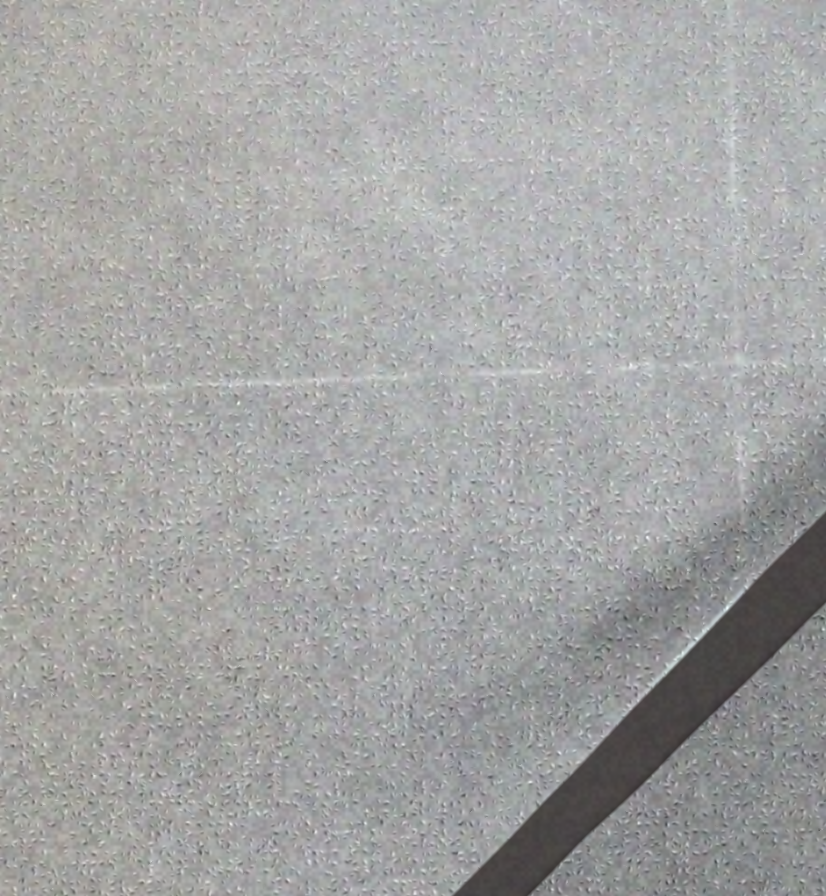
Write a Shadertoy shader that draws this texture.

```glsl
float hash(vec2 p) {
    vec3 q = fract(vec3(p.xyx) * 0.1031);
    q += dot(q, q.yzx + 33.33);
    return fract((q.x + q.y) * q.z);
}

float noise(vec2 p) {
    vec2 i = floor(p), f = fract(p);
    f = f * f * (3.0 - 2.0 * f);
    return mix(mix(hash(i), hash(i + vec2(1, 0)), f.x),
               mix(hash(i + vec2(0, 1)), hash(i + vec2(1, 1)), f.x), f.y);
}

float fbm(vec2 p) {
    float sum = 0.0, amp = 0.5;
    for (int i = 0; i < 4; i++) {
        sum += amp * (noise(p) - 0.5);
        p = mat2(1.6, 1.2, -1.2, 1.6) * p + 17.3;
        amp *= 0.55;
    }
    return sum;
}

// Sparse pits, each with a dark side and a lit side
float pits(vec2 p, float cells, float density) {
    vec2 id = floor(p * cells);
    vec2 jitter = vec2(hash(id + 3.1), hash(id + 41.7)) - 0.5;
    vec2 d = fract(p * cells) - 0.5 - 0.4 * jitter;
    float angle = 0.9 + 2.6 * (hash(id + 77.0) - 0.5);
    d = mat2(cos(angle), -sin(angle), sin(angle), cos(angle)) * d;
    d /= vec2(0.2, 0.27);
    float present = step(hash(id + 9.4), density);
    return present * (d.x - 0.35 + 0.7 * hash(id + 5.5)) * exp(-dot(d, d));
}

// Faint scratched seam, broken along its length
float seam(float dist, float along) {
    float wear = smoothstep(0.25, 0.85, noise(vec2(along * 28.0, 4.0)));
    wear *= 0.5 + 0.8 * noise(vec2(along * 130.0, 8.0));
    return exp(-pow(dist / 0.0033, 2.0)) * (0.25 + wear)
         + 0.2 * exp(-pow(dist / 0.009, 2.0));
}

void mainImage(out vec4 fragColor, in vec2 fragCoord) {
    vec2 p = fragCoord / iResolution.y;
    float blur = 0.0022;

    // Broad light with warm left and cool right
    float light = 0.627 + 0.065 * exp(-dot(p - vec2(0.57, 0.9), p - vec2(0.57, 0.9)) * 4.0);
    light += 0.02 * smoothstep(0.2, 0.7, p.y);
    light += 0.05 * fbm(p * 5.0) + 0.045 * fbm(p * 19.0 + 7.0);
    float stain = exp(-dot(p - vec2(0.45, 0.76), p - vec2(0.45, 0.76)) * 22.0);
    light += stain * 0.1 * fbm(p * 24.0 + 31.0);
    vec3 tint = mix(vec3(0.008, 0.002, -0.014), vec3(-0.006, 0.001, 0.006),
                    smoothstep(0.0, 0.55, p.x + 0.3 * fbm(p * 4.0)));

    // Signed heights above the two edges of the diagonal bar
    float wobble = 0.004 * (noise(p * 14.0) - 0.5);
    float top = (p.y - 1.034 * (p.x - 0.505) + wobble) * 0.695;
    float bottom = (p.y - 0.981 * (p.x - 0.5885) + wobble) * 0.714;

    // Soft curved shadow spreading above the bar
    float u = p.x - 0.43;
    float s = p.y - (0.154 + 0.404 * u + 0.565 * u * u) + 0.02 * fbm(p * 12.0);
    float shade = exp(-pow(s / (s > 0.0 ? 0.05 : 0.075), 2.0));
    light -= 0.15 * shade * smoothstep(-0.12, 0.4, u);

    // Darker ground below the bar
    float below = 1.0 - smoothstep(-blur, blur, bottom);
    light = mix(light, 0.535 + 0.08 * fbm(p * 9.0), below);

    // Seams crossing near the right side
    float above = smoothstep(0.0, 0.006, top);
    light += 0.085 * above * seam(p.y - 0.561 - 0.041 * p.x, p.x);
    light += 0.075 * above * seam(p.x - 0.814 - 0.023 * (1.0 - p.y)
             - 0.003 * (noise(vec2(p.y * 9.0, 2.0)) - 0.5), p.y + 5.0);

    // Sandy grain and pits, coarser toward the bottom
    float rough = mix(1.1, 0.75, smoothstep(0.3, 0.95, p.y));
    float grain = 0.09 * (noise(p * 240.0) - 0.5) + 0.06 * (noise(p * 120.0 + 50.0) - 0.5);
    float density = 0.25 + 0.3 * noise(p * 16.0);
    float pitting = 0.28 * pits(p, 92.0, density)
                  + 0.2 * pits(p.yx + 3.7, 125.0, density);
    vec3 chroma = vec3(noise(p * 75.0 + 11.0), noise(p * 75.0 + 91.0), noise(p * 75.0 + 171.0)) - 0.5;
    vec3 color = vec3(light + rough * (grain + pitting)) + tint + 0.035 * chroma;

    // Pale glint along the upper rim
    float glint = smoothstep(0.66, 0.76, p.x) * (1.0 - smoothstep(0.82, 0.86, p.x));
    color += vec3(0.14, 0.16, 0.16) * (0.15 + glint) * exp(-pow((top - 0.003) / 0.003, 2.0));

    // Dark bar with a deeper lower rim
    float bar = smoothstep(-blur, blur, bottom) * (1.0 - smoothstep(-blur, blur, top));
    vec3 barColor = vec3(0.285, 0.27, 0.268) + 0.35 * grain + 0.02 * chroma;
    barColor -= 0.06 * exp(-pow(bottom / 0.005, 2.0));
    color = mix(color, barColor, bar);

    fragColor = vec4(clamp(color, 0.0, 1.0), 1.0);
}
```
